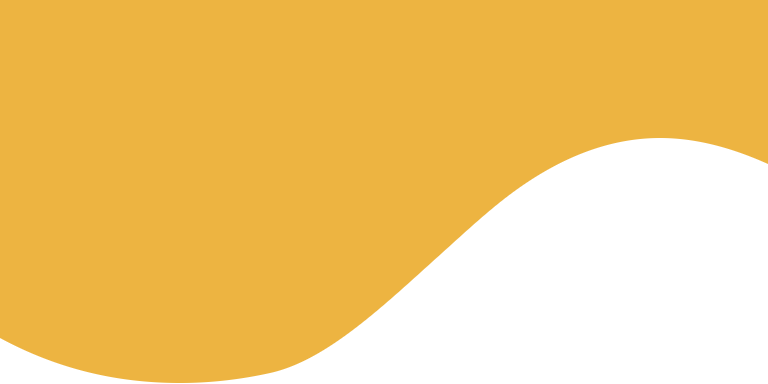
A WebGL 2 fragment shader for this background:

```glsl
#version 300 es
precision highp float;

uniform vec2 u_resolution;
out vec4 fragColor;

const vec3 AMBER = vec3(0.929, 0.706, 0.255);
const vec3 WHITE = vec3(1.0);
const float ASPECT = 2.0;

// Wave knots: x, height and slope, in units of the canvas height
const int KNOT_COUNT = 7;
const vec3 KNOTS[KNOT_COUNT] = vec3[KNOT_COUNT](
    vec3(0.0, 0.1198, -0.54),
    vec3(0.4688, 0.0026, 0.0),
    vec3(0.7031, 0.0286, 0.22),
    vec3(1.1424, 0.3333, 0.90),
    vec3(1.3333, 0.4974, 0.74),
    vec3(1.7188, 0.6406, 0.0),
    vec3(2.0, 0.5729, -0.45)
);

// Cubic Hermite segment from knot a to knot b
float hermite(vec3 a, vec3 b, float x) {
    float span = b.x - a.x;
    float t = clamp((x - a.x) / span, 0.0, 1.0);
    float s = 1.0 - t;
    float heights = mix(a.y, b.y, t * t * (3.0 - 2.0 * t));
    return heights + span * t * s * (a.z * s - b.z * t);
}

float waveHeight(float x) {
    float height = KNOTS[0].y;
    for (int i = 0; i < KNOT_COUNT - 1; i++) {
        if (x >= KNOTS[i].x) height = hermite(KNOTS[i], KNOTS[i + 1], x);
    }
    return height;
}

void main() {
    vec2 p = gl_FragCoord.xy / u_resolution * vec2(ASPECT, 1.0);
    float pixel = 1.0 / u_resolution.y;

    // Distance to the wave, corrected for its slope
    float slope = (waveHeight(p.x + pixel) - waveHeight(p.x - pixel)) / (2.0 * pixel);
    float edgeDistance = (p.y - waveHeight(p.x)) / sqrt(1.0 + slope * slope);

    // Amber above the wave, white below, with a one pixel soft edge
    float above = clamp(edgeDistance / pixel + 0.5, 0.0, 1.0);
    fragColor = vec4(mix(WHITE, AMBER, above), 1.0);
}
```
